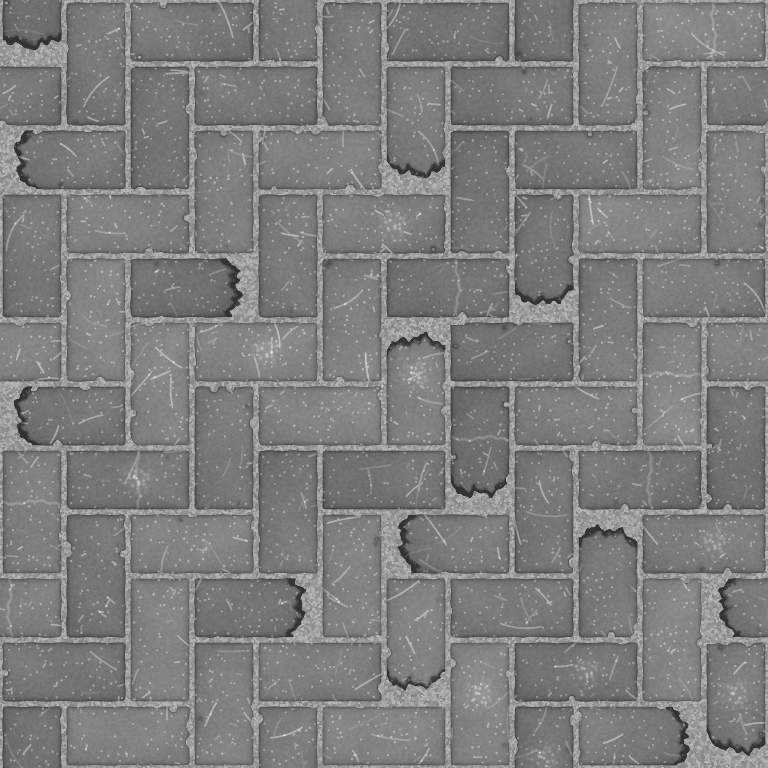
This texture is drawn by a Shadertoy shader. Its source:

```glsl
// Worn grey herringbone paving: 2:1 bricks on a 12 by 12 grid with grainy mortar.
// Each grid cell finds its brick; a distance function with chips and snapped ends
// shapes it, and per-brick hashes place shading, scratches, specks, cracks and dust.

const float GRID = 12.0;            // cells across and down; a brick fills two
const float HALF_JOINT = 0.042;     // in cells, as are all lengths below
const float CORNER = 0.045;
const float BROKEN_SHARE = 0.18;
const float CRACK_SHARE = 0.12;
const float DUST_SHARE = 0.12;
const int SCRATCHES = 9;
const float GRAIN_SCALE = 26.0;
const float BRICK_DARK = 0.452;
const float BRICK_LIGHT = 0.535;
const float MORTAR = 0.62;
const float MORTAR_GRAIN = 0.19;
const float EDGE_SHADOW = 0.17;
const float BREAK_SHADOW = 0.20;

float hash(vec2 p) {
    vec3 q = fract(p.xyx * 0.1031);
    q += dot(q, q.yzx + 33.33);
    return fract((q.x + q.y) * q.z);
}

// x: distance to the nearest scattered point, y: random value of that point
vec2 cellular(vec2 p) {
    vec2 base = floor(p), best = vec2(9.0, 0.0);
    for (int j = -1; j <= 1; j++)
    for (int i = -1; i <= 1; i++) {
        vec2 id = base + vec2(i, j);
        vec2 site = id + vec2(hash(id + 3.7), hash(id + 41.3));
        float d = distance(p, site);
        if (d < best.x) best = vec2(d, hash(id + 87.1));
    }
    return best;
}

float roundBox(vec2 p, vec2 halfSize, float r) {
    vec2 q = abs(p) - halfSize + r;
    return length(max(q, 0.0)) + min(max(q.x, q.y), 0.0) - r;
}

// Bent strokes scattered over one brick
float scratches(vec2 p, vec2 id, float px) {
    float sum = 0.0;
    for (int i = 0; i < SCRATCHES; i++) {
        vec2 key = id + float(i) * vec2(17.3, 29.1);
        float angle = 6.2832 * hash(key + 5.0);
        float size = hash(key + 9.0);
        float halfLen = mix(0.03, 0.32, size * size * size);
        vec2 q = p - vec2(2.0 * hash(key + 1.0), hash(key + 2.0));
        q = mat2(cos(angle), -sin(angle), sin(angle), cos(angle)) * q;
        q.y += (hash(key + 4.0) - 0.5) * 1.4 * q.x * q.x;
        q.x -= clamp(q.x, -halfLen, halfLen);
        float line = 1.0 - smoothstep(0.004, 0.008 + px, length(q));
        sum = max(sum, line * mix(0.04, 0.23, hash(key + 6.0)));
    }
    return sum;
}

void mainImage(out vec4 fragColor, in vec2 fragCoord) {
    vec2 pos = fragCoord / iResolution.xy * GRID;
    float px = GRID / iResolution.y;

    // Herringbone: phases 0,1 are lower and upper halves, 2,3 left and right
    vec2 origin = floor(pos);
    float phase = mod(origin.x + origin.y + 1.0, 4.0);
    bool upright = phase < 1.5;
    if (phase == 1.0) origin.y -= 1.0;
    if (phase == 3.0) origin.x -= 1.0;
    vec2 p = pos - origin;
    if (upright) p = p.yx;          // x now runs along the brick, 0 to 2
    vec2 id = mod(origin, GRID) + 11.0;
    float seed = hash(id + 0.5);
    float phaseShift = 40.0 * seed;

    // Brick outline with uneven sides and small chips
    vec2 chip = cellular(p * 4.0 + phaseShift);
    float d = roundBox(p - vec2(1.0, 0.5), vec2(1.0, 0.5) - HALF_JOINT, CORNER);
    d += 0.006 * sin(p.x * 13.0 + phaseShift) * sin(p.y * 17.0 + phaseShift);
    d += 0.085 * smoothstep(0.80, 0.86, chip.y) * smoothstep(0.42, 0.05, chip.x);

    // Snapped end: a bowed, jagged cut
    float breakDepth = 9.0;
    if (hash(id + 60.0) < BROKEN_SHARE) {
        float along = hash(id + 71.0) < 0.65 ? p.x : 2.0 - p.x;
        float y = p.y - 0.5;
        float jag = 0.035 * sin(y * 15.0 + phaseShift) + 0.022 * sin(y * 34.0 + phaseShift * 2.0)
                  + 0.07 * (cellular(p * 9.0 + phaseShift).x - 0.4);
        breakDepth = along - 0.25 - 0.75 * y * y - (seed - 0.5) * 0.3 * y - jag;
        d = max(d, -breakDepth);
    }

    // Brick face: tone, tilt of light and soft mottling
    vec2 grain = cellular(pos * GRAIN_SCALE);
    float face = mix(BRICK_DARK, BRICK_LIGHT, hash(id + 20.0));
    face += (hash(id + 31.0) - 0.5) * 0.05 * (p.x - 1.0) + 0.03 * (p.y - 0.5);
    face += 0.008 * sin(p.x * 5.0 + phaseShift + 2.0 * sin(p.y * 4.0 + phaseShift));
    face += (grain.y - 0.5) * 0.035;

    // Wear: scratches, specks, a crack across, a dusty spot
    face += scratches(p, id, px);
    vec2 speck = cellular(p * 8.0 + phaseShift * 3.0);
    float dotSize = 0.10 * speck.y;
    face += 0.17 * step(0.55, speck.y) * (1.0 - smoothstep(dotSize, dotSize + 8.0 * px, speck.x));
    if (hash(id + 90.0) < CRACK_SHARE) {
        float bend = 0.025 * sin(p.y * 9.0 + phaseShift) + 0.012 * sin(p.y * 31.0);
        face += 0.10 * (1.0 - smoothstep(0.008, 0.02 + px, abs(p.x - 1.15 - bend)));
    }
    if (hash(id + 110.0) < DUST_SHARE) {
        vec2 q = p - vec2(1.15, 0.5);
        face += exp(-28.0 * dot(q, q)) * (0.05 + 0.22 * smoothstep(0.5, 0.0, cellular(p * 11.0).x));
    }

    // Shadow inside the edges, wider and rougher along a break
    face -= EDGE_SHADOW * exp(min(d, 0.0) / 0.028) + 0.035 * exp(min(d, 0.0) / 0.14);
    float rough = 0.07 + 0.07 * cellular(p * 14.0).y;
    face -= BREAK_SHADOW * (1.0 - smoothstep(rough * 0.5, rough + 0.04, breakDepth));
    face -= 0.05 * exp(-max(breakDepth, 0.0) * 2.0);

    // Grainy mortar fills whatever the brick leaves open
    float mortar = MORTAR + MORTAR_GRAIN * (grain.y - 0.5) - 0.06 * (grain.x - 0.4);
    float cover = 1.0 - smoothstep(-0.6 * px, 0.6 * px, d);
    fragColor = vec4(vec3(mix(mortar, max(face, 0.2), cover)), 1.0);
}
```
